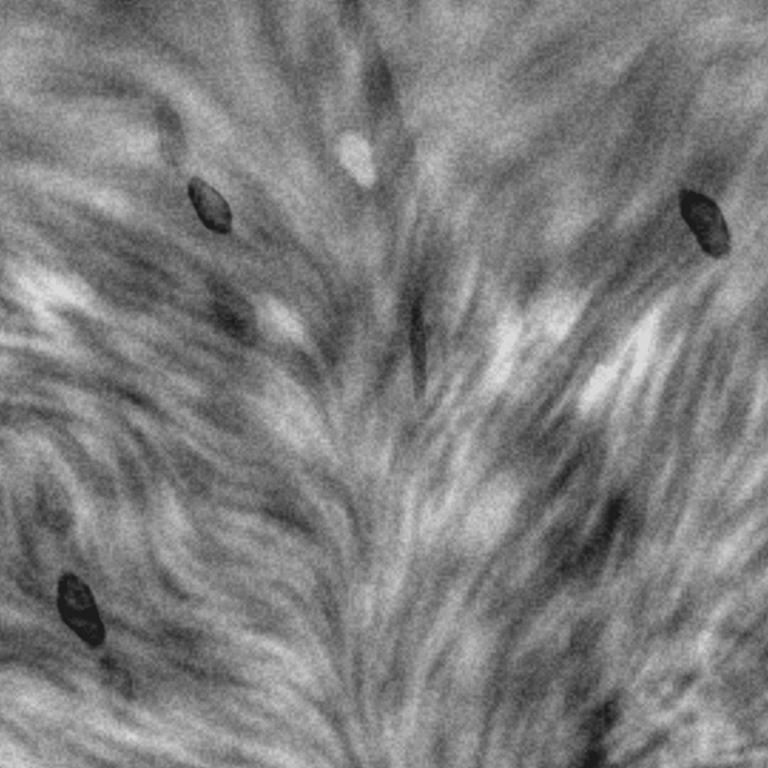
This texture is drawn by a Shadertoy shader. Its source:

```glsl
float hash(vec2 p) {
    vec3 q = fract(vec3(p.xyx) * 0.1031);
    q += dot(q, q.yzx + 33.33);
    return fract((q.x + q.y) * q.z);
}

float noise(vec2 p) {
    vec2 i = floor(p), f = fract(p);
    f = f * f * (3.0 - 2.0 * f);
    return mix(mix(hash(i), hash(i + vec2(1, 0)), f.x),
               mix(hash(i + vec2(0, 1)), hash(i + vec2(1, 1)), f.x), f.y);
}

mat2 rotation(float a) {
    float c = cos(a), s = sin(a);
    return mat2(c, s, -s, c);
}

float fbm(vec2 p) {
    float sum = 0.0, amp = 0.5;
    for (int i = 0; i < 5; i++) {
        sum += amp * noise(p);
        p = rotation(0.65) * p * 2.03 + 7.3;
        amp *= 0.5;
    }
    return sum / 0.97;
}

// Normalised radius: 1 on the outline of a tilted ellipse
float ellipse(vec2 p, vec2 center, vec2 radii, float tilt) {
    return length(rotation(-tilt) * (p - center) / radii);
}

float disc(float r, float softness) {
    return 1.0 - smoothstep(1.0 - softness, 1.0 + softness, r);
}

float glow(vec2 p, vec2 center, vec2 radii) {
    float r = ellipse(p, center, radii, 0.0);
    return exp(-r * r);
}

// Fibres run upright in the middle and lean outwards on both flanks
vec2 flow(vec2 p) {
    float lean = 0.8 * (1.0 - 2.0 * smoothstep(0.3, 0.75, p.x));
    float angle = 1.57 + lean + 1.5 * (noise(p * 6.0 + 3.0) - 0.5);
    return vec2(cos(angle), sin(angle));
}

// Noise smeared along the flow: x = fine fibres, y = broad bundles
vec2 fibres(vec2 p) {
    const int STEPS = 9;
    vec2 sum = vec2(0.0);
    for (int side = -1; side <= 1; side += 2) {
        vec2 q = p;
        for (int i = 0; i < STEPS; i++) {
            sum += vec2(noise(q * 75.0), noise(q * 26.0 + 40.0));
            q += float(side) * 0.0045 * flow(q);
        }
    }
    return sum / float(2 * STEPS) - 0.5;
}

// Dark ragged strand; offset is the signed distance from its axis
float strand(vec2 p, float offset, float width) {
    float ragged = noise(p * vec2(38.0, 9.0)) + 0.5 * noise(p * vec2(110.0, 28.0)) - 0.75;
    float r = abs(offset + 0.018 * ragged) / width;
    return (1.0 - smoothstep(0.45, 1.35, r)) * (0.85 + 0.6 * ragged);
}

// Scattered nuclei, alternately in and out of focus
float nuclei(vec2 p) {
    float dark = 0.0;
    vec2 wobble = 0.01 * vec2(noise(p * 30.0), noise(p * 30.0 + 9.0));
    for (int i = 0; i < 7; i++) {
        float k = float(i);
        bool rightSide = i % 4 == 3;
        float blur = i % 2 == 0 ? 0.6 : 0.14;
        vec2 center = vec2((rightSide ? 0.76 : 0.03) + 0.32 * fract(k * 0.37 + 0.4),
                           fract(k * 0.618 + (rightSide ? 0.86 : 0.12)));
        vec2 radii = vec2(0.021, 0.046) * (0.85 + 0.35 * hash(vec2(k, 4.0)));
        float r = ellipse(p + wobble, center, radii, 0.15 + 0.5 * hash(vec2(k, 8.0)));
        float rim = exp(-pow((r - 0.85) / 0.16, 2.0)) * (1.0 - blur);
        float chromatin = 0.6 + 0.7 * noise(p * 85.0);
        dark += disc(r, blur) * mix(0.24, 0.13, blur) * chromatin + 0.1 * rim;
    }
    return dark;
}

void mainImage(out vec4 fragColor, in vec2 fragCoord) {
    vec2 p = fragCoord / iResolution.xy;
    vec2 warp = vec2(fbm(p * 5.0), fbm(p * 5.0 + 17.0)) - 0.5;
    vec2 q = p + 0.12 * warp;

    // Cloudy ground with fibres
    vec2 fibre = fibres(p);
    float crisp = mix(0.55, 0.2, smoothstep(0.45, 0.9, p.y));
    float grey = 0.5 + 0.36 * (fbm(q * 5.0 + 2.0) - 0.5);
    grey += crisp * fibre.x + 0.36 * fibre.y;

    // Broad shadows and pale wisps
    grey -= 0.13 * glow(q, vec2(0.06, 0.2), vec2(0.13, 0.1));
    grey -= 0.16 * glow(q, vec2(0.79, 0.31), vec2(0.09, 0.07));
    grey -= 0.12 * glow(q, vec2(0.14, 0.96), vec2(0.06, 0.1));
    grey -= 0.11 * glow(q, vec2(0.22, 0.42), vec2(0.1, 0.07));
    float pale = glow(q, vec2(0.08, 0.6), vec2(0.08, 0.1))
               + glow(q, vec2(0.77, 0.54), vec2(0.13, 0.11));
    grey += pale * (0.04 + 0.9 * max(fibre.y + 0.5 * fibre.x, 0.0));
    grey += 0.11 * glow(q, vec2(0.36, 0.59), vec2(0.05, 0.05));

    // Pale rounded whorl with a shaded upper left rim
    float whorl = ellipse(q, vec2(0.92, 0.05), vec2(0.11, 0.12), 0.0);
    grey += disc(whorl, 0.15) * (0.03 + 0.25 * (noise(p * 60.0) - 0.5));
    float rimSide = smoothstep(-0.05, 0.1, p.y - p.x + 0.87);
    grey -= 0.14 * rimSide * exp(-pow((whorl - 1.2) / 0.13, 2.0));

    // Central band and lower right column
    float axis = 0.575 - 0.12 * p.y * p.y * p.y;
    float width = 0.02 + 0.026 * exp(-pow((p.y - 0.68) / 0.14, 2.0));
    float band = strand(p, p.x - axis, width) * smoothstep(0.15, 0.55, p.y);
    float column = strand(p + 3.0, p.x - 0.765, 0.032) * (1.0 - smoothstep(0.17, 0.26, p.y));
    grey -= 0.2 * band + 0.21 * column;

    // Spindle, bright gap and nuclei
    float spindle = ellipse(p, vec2(0.545, 0.535), vec2(0.01, 0.07), 0.04);
    grey -= 0.15 * disc(spindle, 0.25);
    float gap = ellipse(q, vec2(0.48, 0.79), vec2(0.023, 0.033), 0.3);
    grey = mix(grey, 0.76, 0.9 * disc(gap, 0.35));
    grey -= nuclei(p);

    // Fine grain
    grey += 0.11 * (noise(p * 270.0) - 0.5) + 0.07 * (noise(rotation(0.6) * p * 190.0) - 0.5);
    fragColor = vec4(vec3(clamp(grey, 0.11, 0.85)), 1.0);
}
```
